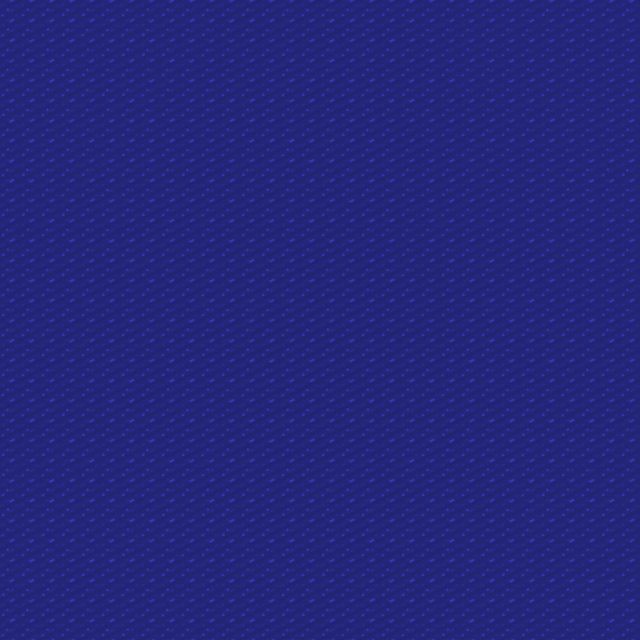
Give the GLSL for this texture, as a Shadertoy shader.

```glsl
// Deep blue twill cloth: 32 by 64 slanted cells on a sheared grid that closes
// on itself. Rows alternate between pairs of bright dots and short slanted
// dashes, over a faint grain that runs along the slope.

float hash(vec2 p) {
    vec3 h = fract(p.xyx * vec3(0.1031, 0.1030, 0.0973));
    h += dot(h, h.yzx + 33.33);
    return fract((h.x + h.y) * h.z);
}

// Value noise whose lattice wraps after the given whole period.
float wrappedNoise(vec2 p, vec2 period) {
    vec2 i = floor(p);
    vec2 f = smoothstep(0.0, 1.0, fract(p));
    float a = hash(mod(i, period));
    float b = hash(mod(i + vec2(1, 0), period));
    float c = hash(mod(i + vec2(0, 1), period));
    float d = hash(mod(i + vec2(1, 1), period));
    return mix(mix(a, b, f.x), mix(c, d, f.x), f.y);
}

// Specks in one cell: two bright dots in even rows, one bright dash in odd rows.
float specks(vec2 local, vec2 id) {
    float light = 0.0;
    float oddRow = mod(id.y, 2.0);
    for (int k = 0; k < 4; k++) {
        float n = float(k);
        float jitter = hash(id + n * 7.0) - 0.5;
        vec2 center = vec2(0.16 + 0.22 * n, 0.34 + 0.3 * mod(n, 2.0));
        vec2 d = local - center - 0.03 * jitter;

        // Undo the shear, so that distances are in row heights.
        d = vec2(2.0 * d.x, d.y + d.x);
        float halfLength = k == 2 ? 0.13 : 0.0;
        d -= vec2(1.0, 0.5) * clamp(d.x, -halfLength, halfLength);

        bool isBright = oddRow > 0.5 ? k == 2 : k < 2;
        float strength = (isBright ? 1.0 : 0.25) * (0.8 + 0.3 * hash(id + n * 3.0));
        light = max(light, strength * (1.0 - smoothstep(0.04, 0.2, length(d))));
    }
    return light;
}

void mainImage(out vec4 fragColor, in vec2 fragCoord) {
    vec2 uv = fragCoord / iResolution.xy;

    // Sheared grid: each column climbs by one row.
    vec2 p = uv * vec2(32.0, 64.0);
    vec2 q = vec2(p.x, p.y - p.x);
    vec2 cell = floor(q);
    vec2 local = q - cell;
    vec2 id = mod(vec2(cell.x, cell.x + cell.y), vec2(32.0, 64.0));

    // Ground with slightly darker furrows between the bands.
    float band = 0.5 - 0.5 * cos(6.2831853 * local.y);
    vec3 color = mix(vec3(0.133, 0.140, 0.452), vec3(0.142, 0.149, 0.478), band);

    // Grain along the slope, with a little wear.
    float grain = wrappedNoise(q * vec2(5.0, 4.0), vec2(5.0, 4.0));
    float wear = wrappedNoise(uv * 128.0, vec2(128.0));
    float fleck = smoothstep(0.6, 0.9, grain + 0.15 * (wear - 0.5)) * band;
    color = mix(color, vec3(0.160, 0.165, 0.545), 0.6 * fleck);

    // Bright dots and dashes.
    color = mix(color, vec3(0.205, 0.215, 0.710), min(specks(local, id), 1.0));

    // Broad, very faint shading, lighter toward the borders.
    vec2 wave = cos(6.2831853 * uv);
    color *= 1.0 + 0.004 * (wave.x + wave.y);

    fragColor = vec4(color, 1.0);
}
```
